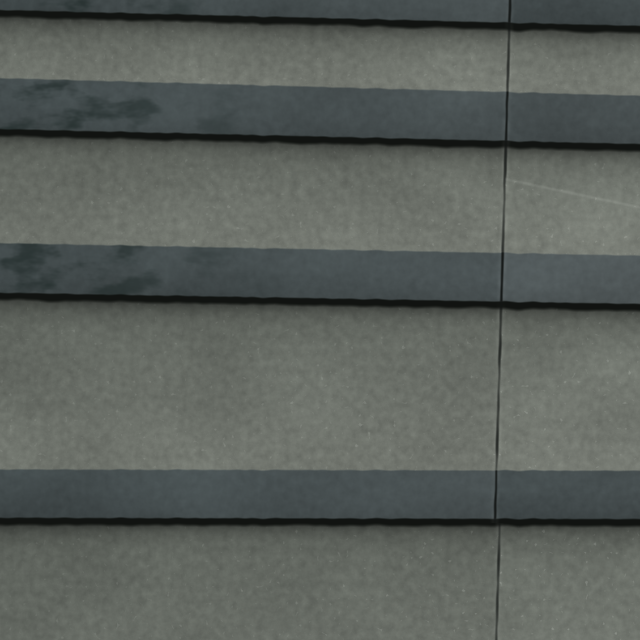
This texture is drawn by a Shadertoy shader. Its source:

```glsl
vec2 hash2(vec2 p) {
    vec3 q = fract(p.xyx * vec3(0.1031, 0.1030, 0.0973));
    q += dot(q, q.yzx + 33.33);
    return 2.0 * fract((q.xx + q.yz) * q.zy) - 1.0;
}

float gradientNoise(vec2 p) {
    vec2 i = floor(p), f = p - i;
    vec2 u = f * f * f * (f * (f * 6.0 - 15.0) + 10.0);
    vec2 e = vec2(1, 0);
    float a = dot(hash2(i), f);
    float b = dot(hash2(i + e.xy), f - e.xy);
    float c = dot(hash2(i + e.yx), f - e.yx);
    float d = dot(hash2(i + 1.0), f - 1.0);
    return mix(mix(a, b, u.x), mix(c, d, u.x), u.y);
}

float fbm(vec2 p) {
    float sum = 0.0, amp = 0.6;
    for (int i = 0; i < 4; i++) {
        sum += amp * gradientNoise(p);
        p = p * 2.03 + 17.0;
        amp *= 0.5;
    }
    return sum;
}

// Height of a step's lower nose, measured down from the top; spacing grows with perspective
float noseEdge(float n, float x) {
    float y = 0.0156 + 0.496 * (pow(1.375, n) - 1.0);
    return y + x * (0.025 - 0.035 * y * y);
}

void mainImage(out vec4 fragColor, in vec2 fragCoord) {
    vec2 p = fragCoord / iResolution.xy;
    p.y = 1.0 - p.y;
    float aa = 1.2 / iResolution.y;

    // Surface grain shared by all stones
    float mottle = fbm(p * vec2(5.0, 8.0));
    float grain = fbm(p * 75.0);
    float flecks = smoothstep(0.28, 0.6, gradientNoise(p * 150.0 + 9.0));
    float wobble = 0.0022 * gradientNoise(vec2(p.x * 45.0, 3.0));

    // Vertical joint, shifted on the lowest tread
    float lowest = step(noseEdge(3.0, p.x) + 0.006, p.y);
    float jointX = 0.797 - 0.029 * p.y + 0.0075 * lowest;
    float joint = abs(p.x - jointX + 0.001 * gradientNoise(vec2(p.y * 40.0, 7.0)));
    float side = step(jointX, p.x);

    vec3 col = vec3(0.0);
    float riserMask = 0.0;
    for (int i = 0; i < 4; i++) {
        float n = float(i);
        float d = p.y - noseEdge(n, p.x) + wobble;
        float slope = 0.006 * (1.0 - p.x) * (1.0 - n / 3.0);

        // Bluish riser with damp stains toward the left
        float riser = smoothstep(-aa, aa, d + 0.0755 + slope);
        float h = clamp((d + 0.0755) / 0.0755, 0.0, 1.0);
        vec3 riserCol = mix(vec3(0.25, 0.285, 0.29), vec3(0.32, 0.35, 0.355), 0.3 + 0.45 * p.x);
        riserCol *= 1.0 + 0.2 * mottle + 0.13 * grain - 0.12 * h * h;
        float stain = smoothstep(-0.05, 0.3, fbm(p * vec2(13.0, 26.0) + n * 5.0));
        stain *= smoothstep(0.5, 0.08, p.x) * smoothstep(3.0, 1.8, n);
        riserCol = mix(riserCol, vec3(0.13, 0.17, 0.165), 0.75 * stain);
        riserCol += 0.035 * hash2(vec2(n, side + 4.0)).x * side;
        col = mix(col, riserCol, riser);

        // Tread below the nose, brightening toward its front
        float depth = noseEdge(n + 1.0, p.x) - 0.0755 - noseEdge(n, p.x);
        float t = clamp(d / depth, 0.0, 1.0);
        float light = 0.22 + 0.5 * t + 0.35 * p.x * (1.0 - p.x * 0.4) - 0.03 * n;
        vec3 treadCol = mix(vec3(0.345, 0.365, 0.34), vec3(0.475, 0.49, 0.46), light);
        treadCol *= 1.0 + 0.18 * mottle + 0.2 * grain + 0.03 * side;
        treadCol += flecks * (0.04 + 0.05 * p.y * p.x);

        // Soft contact shade, then the black gap under the nose
        treadCol *= 1.0 - 0.45 * exp(-max(d - 0.009, 0.0) * 65.0);
        float gapEnd = 0.0105 + 0.004 * gradientNoise(vec2(p.x * 18.0, n * 3.0));
        float gap = 1.0 - smoothstep(gapEnd - 0.003, gapEnd + 0.004, d);
        treadCol = mix(treadCol, vec3(0.065, 0.075, 0.065), gap);
        float tread = smoothstep(-aa, aa, d);
        col = mix(col, treadCol, tread);
        riserMask = mix(max(riserMask, riser), 0.0, tread);
    }

    // Pale worn arris beside the joint, then its dark line
    col += 0.045 * smoothstep(0.009, 0.003, joint) * (0.5 + gradientNoise(p * 60.0));
    float wear = smoothstep(-0.25, 0.25, gradientNoise(vec2(p.y * 14.0, 2.0)));
    float strength = mix(0.45 + 0.35 * wear, 0.92, riserMask);
    float width = 0.0014 + 0.0008 * wear;
    col = mix(col, vec3(0.07, 0.08, 0.075), strength * smoothstep(width + aa, width - aa, joint));

    // Faint scratch on the right-hand stone
    float scratch = abs(p.y - 0.28 - 0.21 * (p.x - 0.79));
    col += 0.04 * side * smoothstep(0.004, 0.0, scratch);

    fragColor = vec4(clamp(col, 0.0, 1.0), 1.0);
}
```
